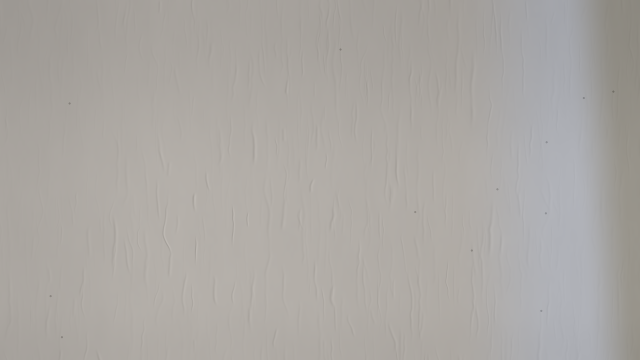
This texture is drawn by a Shadertoy shader. Its source:

```glsl
float hash(vec2 p) {
    vec3 q = fract(vec3(p.xyx) * 0.1031);
    q += dot(q, q.yzx + 33.33);
    return fract((q.x + q.y) * q.z);
}

float noise(vec2 p) {
    vec2 i = floor(p), f = fract(p);
    f = f * f * (3.0 - 2.0 * f);
    return mix(mix(hash(i), hash(i + vec2(1, 0)), f.x),
               mix(hash(i + vec2(0, 1)), hash(i + vec2(1, 1)), f.x), f.y);
}

// One layer of wandering vertical ridges: negative is shadow, positive is light
float ridges(vec2 p, vec2 cells, float width, float density, float seed) {
    float relief = 0.0;
    float column = floor(p.x * cells.x);
    for (int i = -1; i <= 1; i++) {
        float c = column + float(i);
        float y = p.y * cells.y + hash(vec2(c, seed)) * 7.0;
        vec2 id = vec2(c, floor(y) + seed * 13.0);
        float t = fract(y) - 0.5;
        float reach = mix(0.16, 0.5, hash(id + 3.1));
        float taper = smoothstep(reach, reach * 0.45, abs(t));
        float present = step(hash(id + 7.7), density);

        // Lean and wobble of the centre line
        float lean = (hash(id + 5.3) - 0.5) * 0.5 * t;
        float wobble = noise(vec2(p.y * 17.0, c * 9.1 + seed)) - 0.5;
        float fineWobble = noise(vec2(p.y * 55.0, c * 5.7 + seed)) - 0.5;
        float centre = 0.2 + 0.6 * hash(id + 1.9) + lean + wobble * 0.5;
        float d = p.x - (c + centre) / cells.x - fineWobble * 0.0035;

        // Shadow on one flank and a softer highlight on the other
        float w = width * mix(0.7, 1.4, hash(id + 9.4));
        float shadow = exp(-d * d / (w * w));
        float lightOffset = (d - 1.7 * w) / (1.3 * w);
        float light = exp(-lightOffset * lightOffset);
        float strength = mix(0.3, 1.0, hash(id + 2.6))
                       * mix(0.4, 1.2, noise(vec2(p.y * 28.0, c + seed)));
        relief += present * taper * strength * (0.6 * light - shadow);
    }
    return relief;
}

// Broad light falling over the painted surface
vec3 wallLight(vec2 uv) {
    vec3 warmPaint = vec3(0.705, 0.686, 0.663);
    vec3 coolPaint = vec3(0.690, 0.698, 0.722);
    vec3 olivePaint = vec3(0.595, 0.580, 0.545);
    float edge = mix(0.955, 0.915, uv.y);
    float cool = smoothstep(0.70, 0.88, uv.x);
    float olive = smoothstep(edge - 0.035, edge + 0.045, uv.x);
    vec3 color = mix(mix(warmPaint, coolPaint, cool), olivePaint, olive);

    float leftShade = 0.055 * smoothstep(0.28, 0.0, uv.x);
    float topShade = 0.075 * smoothstep(0.45, 1.0, uv.y);
    float bottomShade = 0.025 * smoothstep(0.18, 0.0, uv.y);
    float middleShade = 0.022 * smoothstep(0.35, 0.68, uv.x) * (1.0 - cool);
    return color * (1.0 - leftShade - topShade - bottomShade - middleShade);
}

// Rare small dark pits
float pits(vec2 p, float cells, float radius) {
    vec2 id = floor(p * cells);
    vec2 centre = 0.2 + 0.6 * vec2(hash(id + 4.2), hash(id + 8.6));
    float d = length(fract(p * cells) - centre) / cells;
    return step(0.93, hash(id + 15.0)) * smoothstep(radius, radius * 0.3, d);
}

void mainImage(out vec4 fragColor, in vec2 fragCoord) {
    vec2 uv = fragCoord / iResolution.xy;
    vec2 p = fragCoord / iResolution.y;

    // Deep ridges gather in the lower middle, fine grain on the right
    float patches = smoothstep(0.2, 0.75, noise(p * vec2(5.0, 2.5) + 11.0));
    float centreZone = smoothstep(0.02, 0.30, uv.x) * smoothstep(0.82, 0.56, uv.x);
    float lowerZone = mix(1.0, 0.5, smoothstep(0.15, 0.8, uv.y));
    float deepAmount = mix(0.15, 1.0, centreZone * lowerZone) * mix(0.45, 1.0, patches);
    float fineAmount = mix(0.35, 1.0, smoothstep(0.3, 0.65, uv.x))
                     * mix(1.0, 0.45, smoothstep(0.80, 0.88, uv.x));

    float deep = ridges(p, vec2(21.0, 4.6), 0.0028, 0.55, 1.0)
               + ridges(p + 0.37, vec2(27.0, 7.5), 0.0024, 0.45, 2.0);
    float fine = ridges(p + 0.71, vec2(36.0, 3.4), 0.0028, 0.65, 3.0)
               + ridges(p + 0.13, vec2(45.0, 5.2), 0.0022, 0.5, 4.0);

    // Soft unevenness of the paint
    float mottle = noise(p * vec2(32.0, 9.0)) + noise(p * vec2(90.0, 45.0)) * 0.5 - 0.75;

    vec3 color = wallLight(uv);
    color += 0.085 * deep * deepAmount + 0.032 * fine * fineAmount + 0.007 * mottle;
    color -= 0.13 * pits(p, 9.0, 0.0045);
    fragColor = vec4(clamp(color, 0.0, 1.0), 1.0);
}
```
